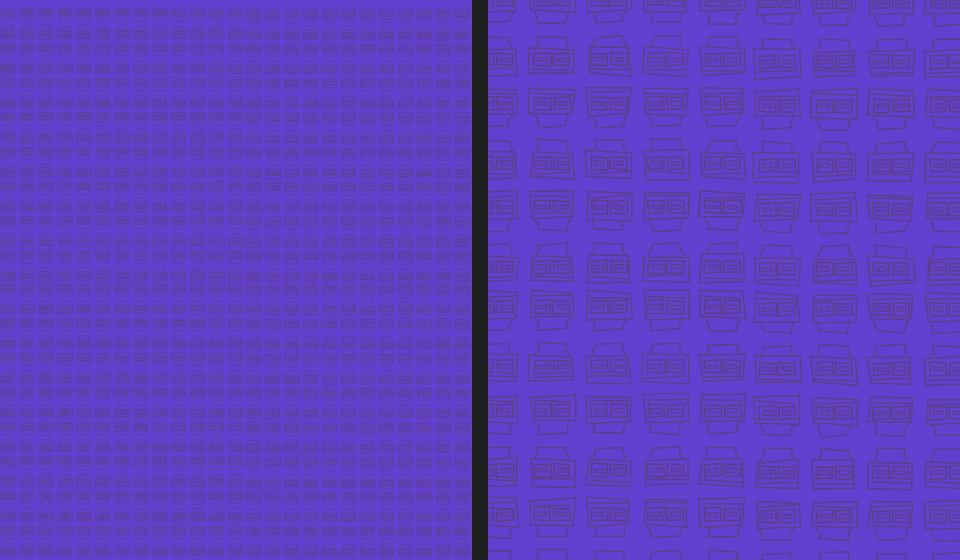
Left, the full canvas; right, a detail of the centre.
Reproduce this pattern procedurally as a WebGL 2 fragment shader.

```glsl
#version 300 es
precision highp float;
// Violet sheet of hand-drawn, mirrored stacked boxes in 25 columns and 16 rows.
// Each half unit is a wobbly frame with a slanted brace, two nested slots and a
// tapering neck, drawn as thin segments whose corners are displaced by a hash.

uniform vec2 u_resolution;
out vec4 outColor;

const vec2 SHEET = vec2(432.0, 512.0);   // design units across the canvas
const vec2 PITCH = vec2(17.35, 31.6);    // spacing of the units
const vec2 FIRST = vec2(7.4, 21.7);      // centre of the top left unit
const vec2 SEAM = vec2(224.2, 258.7);    // where the four blocks meet
const vec3 VIOLET = vec3(0.39, 0.25, 0.81);
const vec3 LINE = vec3(0.35, 0.25, 0.51);
const float HALF_WIDTH = 0.23;

vec2 hash2(vec3 p) {
    p = fract(p * vec3(0.1031, 0.1030, 0.0973));
    p += dot(p, p.yzx + 33.33);
    return fract((p.xx + p.yz) * p.zy);
}

// Random offset of one corner, in -amount..amount
vec2 wobble(vec3 seed, float corner, float amount) {
    return (hash2(seed + vec3(0.0, 0.0, corner * 3.7)) * 2.0 - 1.0) * amount;
}

float segment(vec2 p, vec2 a, vec2 b) {
    vec2 pa = p - a, ba = b - a;
    return length(pa - ba * clamp(dot(pa, ba) / dot(ba, ba), 0.0, 1.0));
}

float quadOutline(vec2 p, vec2 a, vec2 b, vec2 c, vec2 d) {
    return min(min(segment(p, a, b), segment(p, b, c)),
               min(segment(p, c, d), segment(p, d, a)));
}

// Outline of a box with displaced corners
float roughBox(vec2 p, vec2 center, vec2 size, vec3 seed, float amount) {
    p -= center;
    return quadOutline(p,
        -size + wobble(seed, 1.0, amount),
        vec2(size.x, -size.y) + wobble(seed, 2.0, amount),
        size + wobble(seed, 3.0, amount),
        vec2(-size.x, size.y) + wobble(seed, 4.0, amount));
}

// Slanted line across the outer band of the frame
float brace(vec2 p, vec3 seed) {
    return segment(p, vec2(-6.0, 12.2) + wobble(seed, 14.0, 0.6),
                   vec2(6.0, 12.2) + wobble(seed, 15.0, 0.6));
}

// Open neck with kinked sides, closed near the middle of the unit
float neck(vec2 p, vec3 seed) {
    vec2 footL = vec2(-4.3, 2.1) + wobble(seed, 5.0, 0.5);
    vec2 footR = vec2(4.3, 2.1) + wobble(seed, 6.0, 0.5);
    float d = segment(p, footL, footR);
    for (int i = 0; i < 2; i++) {
        float side = float(i) * 2.0 - 1.0;
        vec2 foot = i == 0 ? footL : footR;
        vec2 kink = vec2(side * 4.3, 4.0) + wobble(seed, 7.0 + side, 0.5);
        vec2 top = vec2(side * 5.3, 5.5) + wobble(seed, 10.0 + side, 0.4);
        d = min(d, min(segment(p, foot, kink), segment(p, kink, top)));
    }
    return d;
}

float ink(float d, float px) {
    return clamp((HALF_WIDTH - d) / px + 0.5, 0.0, 1.0);
}

// One half of a unit: frame, brace, neck and two slots
float halfUnit(vec2 p, vec3 seed, float px) {
    float frame = roughBox(p, vec2(0.0, 9.7), vec2(6.6, 4.0), seed, 0.7);
    frame = min(frame, min(brace(p, seed), neck(p, seed)));
    float slots = 1e3;
    float bars = 1e3;
    for (int i = 0; i < 2; i++) {
        float side = float(i) * 2.0 - 1.0;
        vec2 center = vec2(side * 2.95, 9.1);
        vec3 slotSeed = seed + vec3(0.0, 0.0, 40.0 + 20.0 * float(i));
        slots = min(slots, roughBox(p, center, vec2(2.45, 1.85), slotSeed, 0.3));
        bars = min(bars, roughBox(p, center, vec2(1.4, 0.55), slotSeed + 9.0, 0.2));
    }
    float outline = max(0.9 * ink(frame, px), ink(slots, px));
    return max(outline, 0.85 * ink(bars, px));
}

void main() {
    vec2 p = gl_FragCoord.xy / u_resolution * SHEET;
    p.y = SHEET.y - p.y;
    float px = SHEET.y / u_resolution.y;

    // Small misfits where the blocks join
    vec2 block = step(SEAM, p);
    p += vec2(0.7 * block.x, 1.2 * block.y - 0.7 * block.x);

    // Unit index and position within the unit
    vec2 grid = (p - FIRST) / PITCH + 0.5;
    vec2 cell = floor(grid);
    vec2 local = (fract(grid) - 0.5) * PITCH;
    float lower = step(0.0, local.y);

    // Mirror the unit about its middle, each half with its own wobble
    vec3 seed = vec3(cell + 7.0, 11.0 + 131.0 * lower);
    float drawn = halfUnit(vec2(local.x, abs(local.y)), seed, px);
    drawn *= step(0.0, cell.y) * step(cell.y, 15.0);
    drawn *= 0.97 + 0.1 * hash2(seed + 5.0).x;

    outColor = vec4(mix(VIOLET, LINE, drawn), 1.0);
}
```
